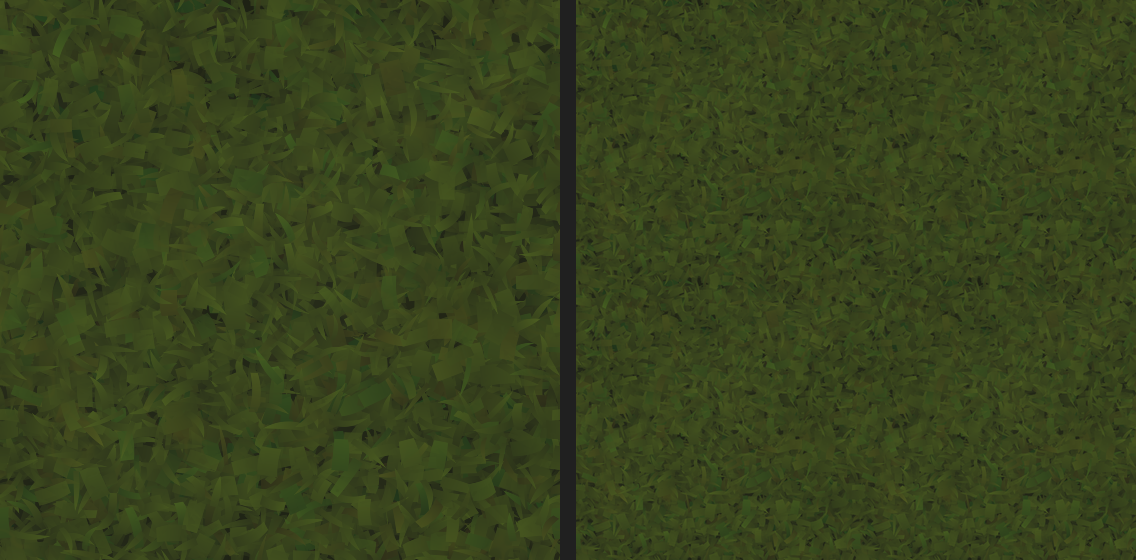
Left, the tile; right, the same tile 2 across and 2 down.
Reproduce this texture procedurally as a Shadertoy shader.

```glsl
// Dense, dark olive ground cover that tiles: layers of curved, pointed blades
// and broad cut leaves are scattered on wrapping grids and painted from the
// shaded bottom to the lighter top, then veined with faint contour lines.

const int   LAYERS       = 12;
const float GRID         = 20.0;   // cells per side, one leaf per cell and layer
const vec3  SHADE        = vec3(0.145, 0.165, 0.098);
const vec3  LIT          = vec3(0.262, 0.322, 0.120);
const vec3  GREEN_SHIFT  = vec3(-0.040, 0.024, 0.004);
const vec3  BROWN_SHIFT  = vec3(0.014, -0.018, -0.004);
const vec3  VEIN_COLOR   = vec3(0.295, 0.300, 0.105);
const float BROAD_SHARE  = 0.42;
const float VEIN_SCALE   = 26.0;
const float PATCH_SCALE  = 9.0;
const float VEIN_OPACITY = 0.26;
const float TIP_CONTRAST = 0.62;   // tone from base to tip of a blade
const float LEAF_CONTRAST = 0.36;  // tone from leaf to leaf
const float TAU          = 6.2831853;

// Integer hash: three random values in 0..1.
vec3 hash3(vec2 cell, float seed) {
    uvec3 v = uvec3(cell, seed) * 1664525u + 1013904223u;
    v.x += v.y * v.z; v.y += v.z * v.x; v.z += v.x * v.y;
    v ^= v >> 16u;
    v.x += v.y * v.z; v.y += v.z * v.x; v.z += v.x * v.y;
    return vec3(v >> 8u) / 16777216.0;
}

// Value noise that wraps after "period" cells.
float wrapNoise(vec2 uv, float period, float seed) {
    vec2 p = uv * period;
    vec2 i = floor(p);
    vec2 f = p - i;
    f = f * f * (3.0 - 2.0 * f);
    vec2 a = mod(i, period);
    vec2 b = mod(i + 1.0, period);
    return mix(mix(hash3(a, seed).x, hash3(vec2(b.x, a.y), seed).x, f.x),
               mix(hash3(vec2(a.x, b.y), seed).x, hash3(b, seed).x, f.x), f.y);
}

// Paints the leaf of one cell over the colour below; q is relative to its centre.
vec3 paintLeaf(vec3 below, vec2 q, vec2 cell, float seed, float depth, float edge) {
    vec3 form = hash3(cell, seed + 1.0);
    vec3 look = hash3(cell, seed + 2.0);
    vec3 tint = hash3(cell, seed + 3.0);
    bool broad = form.x < BROAD_SHARE * (1.35 - 0.6 * depth);

    // Broad leaves lean towards the axes, blades point anywhere.
    float angle = TAU * form.y;
    if (broad) angle = TAU * (floor(form.y * 4.0) / 4.0 + 0.16 * (look.x - 0.5));
    vec2 dir = vec2(cos(angle), sin(angle));
    vec2 p = vec2(dot(q, dir), dot(q, vec2(-dir.y, dir.x)));

    // Shape: flat base, bent spine, pointed or cut tip.
    float halfLength = broad ? mix(0.36, 0.62, form.z) : mix(0.42, 0.78, form.z);
    float halfWidth  = broad ? mix(0.20, 0.38, look.y) : mix(0.11, 0.21, look.y);
    float along = p.x / halfLength;
    float t = clamp(along * 0.5 + 0.5, 0.0, 1.0);
    p.y -= (look.z - 0.5) * (broad ? 0.14 : 0.34) * (along * along - 0.4);
    float taper = broad ? 0.25 * tint.x : (tint.x < 0.8 ? 1.0 : 0.2);
    float width = halfWidth * mix(1.0, (1.0 - t * t) * (0.65 + 0.5 * t), taper);
    float dist = max(abs(p.y) - width, abs(p.x) - halfLength);
    float cover = 1.0 - smoothstep(-edge, edge, dist);

    // Colour: darker base, lighter tip, a few fresh green or brown leaves.
    float tone = 0.26 + 0.54 * depth + LEAF_CONTRAST * (tint.y - 0.5);
    tone += TIP_CONTRAST * (broad ? 0.45 : 1.0) * (t - 0.45);
    vec3 color = mix(SHADE, LIT, clamp(tone, -0.05, 1.25));
    color += GREEN_SHIFT * smoothstep(0.82, 1.0, tint.z) * (1.2 - 0.6 * depth);
    color += BROWN_SHIFT * smoothstep(0.14, 0.0, tint.z);
    float opacity = mix(0.72, 0.98, fract(tint.y * 7.0 + look.x));
    return mix(below, color, cover * opacity);
}

void mainImage(out vec4 fragColor, in vec2 fragCoord) {
    vec2 uv = fragCoord / iResolution.xy;
    float edge = 0.55 * GRID / iResolution.y;
    vec3 color = SHADE * mix(0.80, 1.0, wrapNoise(uv, PATCH_SCALE, 5.0));

    // Leaves, bottom layer first.
    for (int layer = 0; layer < LAYERS; layer++) {
        float depth = float(layer) / float(LAYERS - 1);
        float seed = 10.0 + 8.0 * float(layer);
        vec2 p = uv * GRID + hash3(vec2(3.0, 7.0), seed).xy;
        vec2 home = floor(p);
        for (int y = -1; y <= 1; y++)
        for (int x = -1; x <= 1; x++) {
            vec2 cell = home + vec2(x, y);
            vec2 id = mod(cell, GRID);
            vec3 spot = hash3(id, seed);
            vec2 q = p - cell - spot.xy;
            // Thinner cover on top leaves gaps down to the shade.
            if (dot(q, q) < 1.0 && spot.z < 0.84)
                color = paintLeaf(color, q, id, seed, depth, edge);
        }
    }

    // Faint curling veins, gathered in patches.
    float relief = wrapNoise(uv, VEIN_SCALE, 2.0);
    float vein = 1.0 - smoothstep(0.02, 0.10, abs(relief - 0.52));
    float patches = smoothstep(0.45, 0.80, wrapNoise(uv, PATCH_SCALE, 3.0));
    color = mix(color, VEIN_COLOR, VEIN_OPACITY * patches * (0.25 + 0.75 * vein));

    // Broad, soft variation of light.
    color *= 0.96 + 0.10 * wrapNoise(uv, 6.0, 4.0);
    fragColor = vec4(color, 1.0);
}
```
